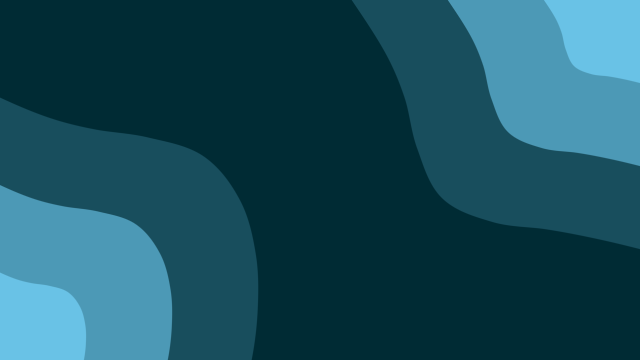
Give the GLSL for this background, as a Shadertoy shader.

```glsl
// Two opposite corners hold stacks of wavy, flat coloured layers on a dark field.
// Each stack is one smooth polar outline, scaled about its corner to 3/3, 2/3
// and 1/3. Lengths are in canvas heights.

const float HALF_PI = 1.5707963;
const int LAYERS = 3;
const int SPANS = 8;

const vec3 DEEP  = vec3(0.000, 0.169, 0.205);
const vec3 SLATE = vec3(0.096, 0.304, 0.364);
const vec3 STEEL = vec3(0.300, 0.600, 0.712);
const vec3 SKY   = vec3(0.412, 0.760, 0.902);

// Outline radii at equal angle steps, from the horizontal to the vertical side
const float LOWER_LEFT[9] = float[9](
    0.699, 0.730, 0.769, 0.801, 0.800, 0.743, 0.693, 0.687, 0.729);
const float UPPER_RIGHT[9] = float[9](
    0.801, 0.7245, 0.708, 0.744, 0.778, 0.741, 0.689, 0.674, 0.692);

// Catmull-Rom curve through b and c
float spline(float a, float b, float c, float d, float t) {
    return b + 0.5 * t * (c - a + t * (2.0 * a - 5.0 * b + 4.0 * c - d
             + t * (3.0 * (b - c) + d - a)));
}

// Smooth outline radius at a given angle; end knots are extrapolated
float outlineRadius(float radii[9], float angle) {
    float s = clamp(angle / HALF_PI, 0.0, 1.0) * float(SPANS);
    int i = min(int(s), SPANS - 1);
    float b = radii[i];
    float c = radii[i + 1];
    float a = i > 0 ? radii[max(i - 1, 0)]
                    : 3.0 * (b - c) + radii[2];
    float d = i < SPANS - 1 ? radii[min(i + 2, SPANS)]
                            : 3.0 * (c - b) + radii[SPANS - 2];
    return spline(a, b, c, d, s - float(i));
}

vec3 layerColor(int layer) {
    return layer == 0 ? SLATE : layer == 1 ? STEEL : SKY;
}

// Paint nested layers; p is the inward offset from the corner
vec3 paintCorner(vec3 color, vec2 p, float radii[9], float pixel) {
    float radius = outlineRadius(radii, atan(p.y, p.x));
    for (int i = 0; i < LAYERS; i++) {
        float scale = 1.0 - float(i) / float(LAYERS);
        float edge = length(p) - radius * scale;
        float cover = 1.0 - smoothstep(-0.75 * pixel, 0.75 * pixel, edge);
        color = mix(color, layerColor(i), cover);
    }
    return color;
}

void mainImage(out vec4 fragColor, in vec2 fragCoord) {
    float pixel = 1.0 / iResolution.y;
    vec2 uv = fragCoord * pixel;
    vec2 farCorner = iResolution.xy * pixel;

    vec3 color = paintCorner(DEEP, uv, LOWER_LEFT, pixel);
    color = paintCorner(color, farCorner - uv, UPPER_RIGHT, pixel);
    fragColor = vec4(color, 1.0);
}
```
